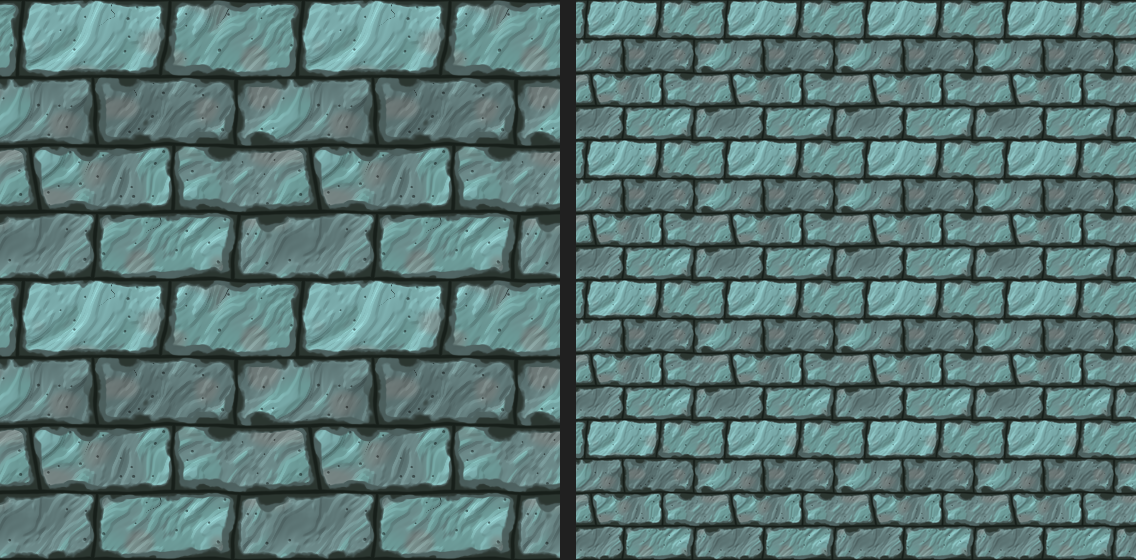
Left, the tile; right, the same tile 2 across and 2 down.
Give the GLSL for this texture, as a three.js fragment shader.

```glsl
#define REPEATS 2.0
#define JOINT 0.006
#define BEVEL 0.021
#define CORNER 0.045
#define WOBBLE 0.014
#define RAGGED 0.06
#define SOFT 0.004
#define TERRACES 9.0
#define RELIEF 1.3
#define PIT_CELLS 26.0
#define PIT_CHANCE 0.17

varying vec2 vUv;

const vec3 GAP = vec3(0.09, 0.12, 0.10);
const vec3 MOSS = vec3(0.17, 0.21, 0.19);
const vec3 CHIP = vec3(0.25, 0.31, 0.30);
const vec3 SLATE = vec3(0.35, 0.44, 0.44);
const vec3 STONE = vec3(0.42, 0.53, 0.53);
const vec3 TEAL = vec3(0.42, 0.60, 0.59);
const vec3 PALE = vec3(0.48, 0.67, 0.67);
const vec3 ROSE = vec3(0.50, 0.50, 0.49);

float hash(vec2 p) {
  return fract(sin(dot(p, vec2(127.1, 311.7))) * 4375.85);
}

// Value noise with n cells per unit, wrapping at every unit
float noise(vec2 p, vec2 n) {
  p *= n;
  vec2 i = floor(p), f = fract(p);
  f = f * f * (3.0 - 2.0 * f);
  vec2 a = mod(i, n), b = mod(i + 1.0, n);
  return mix(mix(hash(a), hash(vec2(b.x, a.y)), f.x),
             mix(hash(vec2(a.x, b.y)), hash(b), f.x), f.y);
}

float fbm(vec2 p, vec2 n) {
  float sum = 0.0, amp = 0.53;
  for (int i = 0; i < 4; i++) {
    sum += amp * noise(p, n);
    n *= 2.0;
    amp *= 0.5;
  }
  return sum;
}

// Flaked stone height: warped diagonal noise cut into soft terraces
float relief(vec2 p) {
  p += 0.07 * vec2(noise(p, vec2(6.0)), noise(p + 0.37, vec2(8.0)));
  float h = fbm(vec2(p.x, p.y - p.x), vec2(6.0, 10.0));
  float k = h * TERRACES;
  return mix(h, (floor(k) + smoothstep(0.0, 0.3, fract(k))) / TERRACES, 0.65);
}

// Small round pits on a jittered grid
float pits(vec2 p) {
  vec2 g = p * PIT_CELLS, cell = mod(floor(g), PIT_CELLS);
  vec2 centre = 0.25 + 0.5 * vec2(hash(cell + 3.1), hash(cell + 7.7));
  float radius = mix(0.06, 0.14, hash(cell + 5.3));
  float dist = length(fract(g) - centre);
  return step(hash(cell), PIT_CHANCE) * (1.0 - smoothstep(radius - 0.05, radius + 0.07, dist));
}

void main() {
  vec2 p = vUv * REPEATS;
  p += WOBBLE * (vec2(noise(p, vec2(5.0, 13.0)), noise(p + 0.4, vec2(7.0, 4.0))) - 0.5);
  p = fract(p);

  // Courses: span, two upright joints with their lean, tone of both bricks
  float row = 0.0;
  vec2 span = vec2(0.0, 0.24), tones = vec2(0.66, 0.30);
  vec4 joints = vec4(0.341, 0.839, 0.01, 0.018);
  if (p.y > 0.724) {
    row = 3.0; span = vec2(0.724, 1.0); tones = vec2(0.92, 0.70);
    joints = vec4(0.070, 0.594, 0.02, 0.040);
  } else if (p.y > 0.479) {
    row = 2.0; span = vec2(0.479, 0.724); tones = vec2(0.17, 0.27);
    joints = vec4(0.339, 0.844, -0.015, 0.004);
  } else if (p.y > 0.24) {
    row = 1.0; span = vec2(0.24, 0.479); tones = vec2(0.56, 0.57);
    joints = vec4(0.122, 0.617, -0.036, 0.005);
  }

  // Position inside the brick
  float v = (p.y - span.x) / (span.y - span.x) - 0.5;
  vec2 ends = joints.xy + joints.zw * v;
  float width = ends.y - ends.x, x = fract(p.x - ends.x);
  float side = step(width, x);
  x -= side * width;
  width = mix(width, 1.0 - width, side);
  float id = row * 2.0 + side;
  float tone = mix(tones.x, tones.y, side);
  float below = p.y - span.x, above = span.y - p.y;
  float across = min(x, width - x);
  float gap = min(across, min(below, above));

  // Worn outline with notches along top and bottom
  vec2 inset = vec2(across, min(below * 0.95, above * 1.3));
  float d = CORNER - length(max(CORNER - inset, 0.0));
  for (int i = 0; i < 4; i++) {
    vec2 key = vec2(id + 1.0, float(i) * 3.0 + 2.0);
    float depth = mod(float(i), 2.0) < 0.5 ? above : below;
    float at = width * mix(0.12, 0.88, hash(key));
    float size = 0.034 * hash(key + 9.2) - 0.006;
    d = min(d, length(vec2((x - at) * 0.8, depth)) - size);
  }
  vec2 q = p + id * vec2(0.37, 0.61);
  float rough = fbm(q, vec2(13.0)) - 0.5;
  float edge = d + RAGGED * rough;
  float inner = d + RAGGED * 1.2 * (fbm(q + 0.23, vec2(9.0)) - 0.5);

  // Stone face: tone ramp, relief light, rosy stains, lit rim
  float h = relief(q);
  float t = tone + 1.5 * (h - 0.5) + 0.5 * (noise(q, vec2(6.0, 8.0)) - 0.5) + 0.1 * v;
  vec3 face = mix(SLATE, STONE, smoothstep(0.0, 0.35, t));
  face = mix(face, TEAL, smoothstep(0.35, 0.65, t));
  face = mix(face, PALE, smoothstep(0.65, 1.0, t));
  face = mix(face, ROSE, 0.5 * smoothstep(0.6, 0.85, noise(q + 0.5, vec2(7.0, 9.0))));
  face *= 1.0 + RELIEF * (h - relief(q + vec2(-0.007, 0.010)));
  face *= 1.0 + 0.08 * (1.0 - smoothstep(BEVEL, BEVEL + 0.014, edge));
  face *= 1.0 - 0.45 * pits(q) + 0.12 * pits(q + vec2(0.003, 0.005));

  // Hairline crack from the top of some bricks
  float path = x - width * mix(0.25, 0.75, hash(vec2(id, 4.4)));
  path += 0.4 * above - 0.05 * noise(q, vec2(30.0));
  float crack = 1.0 - smoothstep(0.001, 0.005, abs(path) + 0.04 * above);
  face *= 1.0 - 0.6 * crack * step(0.4, hash(vec2(id, 8.1)));

  // Layers from the joint up to the face
  vec3 color = mix(MOSS, CHIP, smoothstep(0.008, 0.025, d + 0.05 * rough));
  vec3 ledge = mix(CHIP, SLATE, 0.45 + 0.8 * rough);
  color = mix(color, ledge, smoothstep(BEVEL - 0.005 - SOFT, BEVEL - 0.005 + SOFT, edge));
  color = mix(color, face, smoothstep(BEVEL - SOFT, BEVEL + SOFT, min(edge, inner)));
  color = mix(GAP, color, smoothstep(JOINT - SOFT, JOINT + SOFT, gap + 0.008 * rough));
  gl_FragColor = vec4(color, 1.0);
}
```
